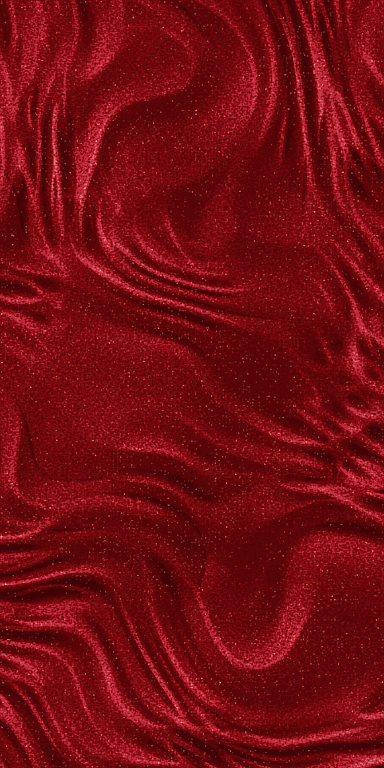
Reproduce this texture procedurally as a WebGL 2 fragment shader.

```glsl
#version 300 es
precision highp float;

uniform vec2 u_resolution;
out vec4 fragColor;

vec2 hash22(vec2 p) {
    vec3 q = fract(p.xyx * vec3(0.1031, 0.1030, 0.0973));
    q += dot(q, q.yzx + 33.33);
    return fract((q.xx + q.yz) * q.zy);
}

float cornerSlope(vec2 cell, vec2 offset) {
    return dot(hash22(cell) * 2.0 - 1.0, offset);
}

// Gradient noise, roughly -0.6 to 0.6
float noise(vec2 p) {
    vec2 i = floor(p), f = p - i;
    vec2 u = f * f * f * (f * (f * 6.0 - 15.0) + 10.0);
    vec2 e = vec2(1.0, 0.0);
    return mix(mix(cornerSlope(i, f), cornerSlope(i + e.xy, f - e.xy), u.x),
               mix(cornerSlope(i + e.yx, f - e.yx), cornerSlope(i + e.xx, f - e.xx), u.x), u.y);
}

// Long ridges running along an angle, bent by a slow warp
float folds(vec2 p, float angle, float bend, float seed) {
    float detail = smoothstep(-0.25, 0.2, noise(p * 2.6 + seed + 41.0));
    p += bend * vec2(noise(p * 1.9 + seed), noise(p * 1.9 + seed + 17.3));
    vec2 along = vec2(cos(angle), sin(angle));
    vec2 q = vec2(dot(p, along), dot(p, vec2(-along.y, along.x)));
    float broad = noise(q * vec2(1.8, 6.0) + seed + 5.7);
    float fine = noise(q * vec2(3.3, 11.5) + seed + 23.1);
    float crease = noise(q * vec2(1.6, 5.0) + seed + 61.9);
    return -sqrt(broad * broad + 0.0012)
           - 0.5 * detail * sqrt(fine * fine + 0.004)
           + 0.35 * sqrt(crease * crease + 0.0004);
}

// Hanging folds above, slanted and swirling folds below
float clothHeight(vec2 p) {
    float hanging = smoothstep(1.25, 1.5, p.y + 0.3 * noise(p * 2.0 + 9.0));
    return mix(folds(p, -0.5, 0.55, 12.0), folds(p, 1.75, 0.35, 87.0), hanging);
}

vec3 velvet(float tone) {
    vec3 c = mix(vec3(0.25, 0.01, 0.018), vec3(0.35, 0.02, 0.03), smoothstep(-0.05, 0.2, tone));
    c = mix(c, vec3(0.45, 0.03, 0.05), smoothstep(0.24, 0.4, tone));
    c = mix(c, vec3(0.56, 0.05, 0.09), smoothstep(0.42, 0.54, tone));
    c = mix(c, vec3(0.75, 0.16, 0.23), smoothstep(0.56, 0.72, tone));
    return mix(c, vec3(0.87, 0.44, 0.48), smoothstep(0.8, 1.2, tone));
}

// One random speck in some cells of a grid
float glitter(vec2 p, float cells, float share) {
    vec2 g = p * cells, id = floor(g);
    vec2 pick = hash22(id + cells);
    vec2 centre = 0.3 + 0.4 * hash22(id + cells * 2.0 + 7.0);
    float radius = 0.0031 * cells;
    float speck = 1.0 - smoothstep(0.3 * radius, radius, length(g - id - centre));
    return speck * step(pick.x, share) * (0.3 + 0.7 * pick.y * pick.y);
}

void main() {
    vec2 p = gl_FragCoord.xy / u_resolution.x;

    // Slope and curvature of the cloth
    vec2 e = vec2(0.004, 0.0);
    float h = clothHeight(p);
    float right = clothHeight(p + e.xy), left = clothHeight(p - e.xy);
    float up = clothHeight(p + e.yx), down = clothHeight(p - e.yx);
    vec2 slope = vec2(right - left, up - down) / (2.0 * e.x);
    float curvature = (right + left + up + down - 4.0 * h) / (e.x * e.x);

    // Sheen on lit flanks, thin bright crests, dark creases
    float facing = dot(slope, vec2(0.5, -0.85)) / 3.0;
    float lit = facing / sqrt(1.0 + facing * facing);
    float patches = noise(p * 2.6 + 31.0);
    float tone = 0.36 + 0.17 * lit + 0.14 * max(lit, 0.0) * lit + 0.26 * patches;
    tone += 0.26 * smoothstep(60.0, 400.0, -curvature) * (0.8 + patches);
    tone -= 0.28 * smoothstep(80.0, 400.0, curvature);

    // Woven pile
    float grain = noise(p * 187.3) + 0.6 * noise(p * vec2(101.0, 213.0) + 50.0);
    tone += grain * (0.15 + 0.62 * max(tone, 0.0));
    vec3 colour = velvet(tone);

    // Glitter, denser in some places
    float density = 0.8 + 1.3 * noise(p * 4.0 + 70.0);
    float sparks = 0.45 * glitter(p, 113.0, 0.24 * density)
                 + 0.7 * glitter(p, 97.0, 0.13 * density)
                 + glitter(p, 79.0, 0.05 * density);
    colour += sparks * vec3(0.58, 0.42, 0.37);

    fragColor = vec4(min(colour, 1.0), 1.0);
}
```
